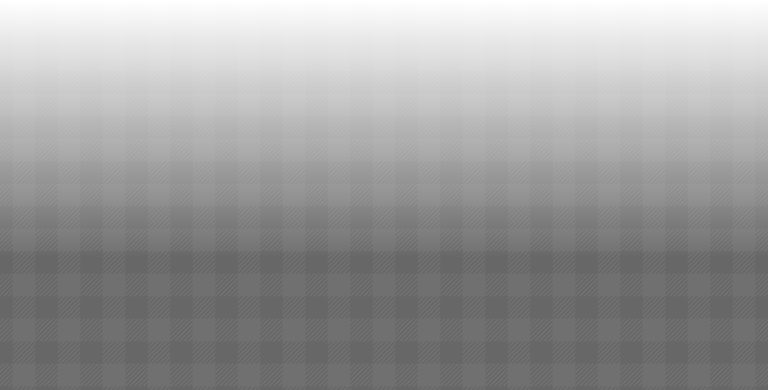
Give the GLSL for this pattern, as a Shadertoy shader.

```glsl
// Gray gingham cloth with twill hatching, fading up into white.

const float CELL = 3.0 / 52.0;          // check size, in canvas heights
const float STRIPES_PER_CELL = 5.0;     // twill lines across one check
const float FADE_DEPTH = 0.66;          // share of the height that fades
const vec3 DARK_THREAD = vec3(0.405);
const vec3 LIGHT_THREAD = vec3(0.441);
const vec3 MIST = vec3(1.0);

// Smoothed square wave of period 1: one around whole numbers, else zero.
float band(float x, float blur) {
    float inside = 0.25 - abs(fract(x + 0.5) - 0.5);
    return clamp(inside / blur + 0.5, 0.0, 1.0);
}

// Share of light thread: the twill picks the warp or the weft.
float gingham(vec2 p, float pixel) {
    float period = 2.0 * CELL;
    float warp = band(p.x / period, pixel / period);
    float weft = band(p.y / period, pixel / period);
    float pitch = CELL / STRIPES_PER_CELL;
    float twill = band((p.x - p.y) / pitch, pixel / pitch);
    return mix(warp, weft, twill);
}

// White veil, full at the top edge and gone at the given depth.
float veil(float depth, float reach) {
    return clamp(1.0 - depth / reach, 0.0, 1.0);
}

void mainImage(out vec4 fragColor, in vec2 fragCoord) {
    float pixel = 1.0 / iResolution.y;
    vec2 p = (fragCoord - 0.5 * iResolution.xy) * pixel;
    float depth = 1.0 - fragCoord.y * pixel;

    vec3 cloth = mix(DARK_THREAD, LIGHT_THREAD, gingham(p, pixel));
    vec3 color = mix(cloth, MIST, veil(depth, FADE_DEPTH));
    fragColor = vec4(color, 1.0);
}
```
